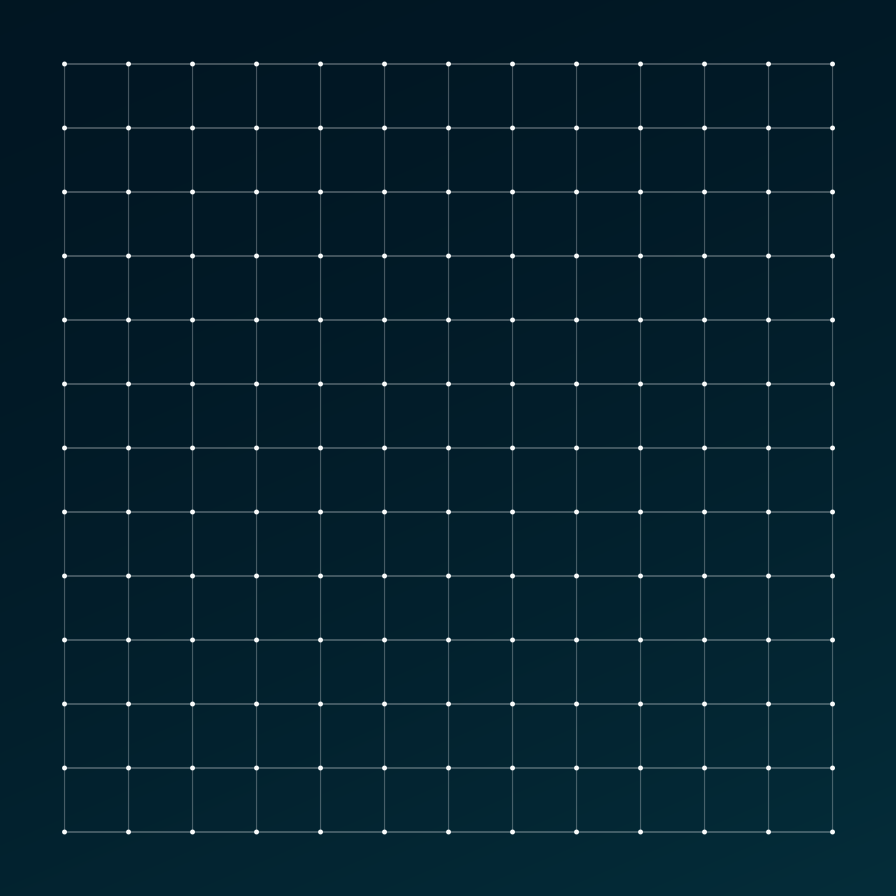
A Shadertoy shader for this pattern:

```glsl
// Share of a pixel covered by a stripe, given distance to its centre
vec2 stripeCoverage(vec2 dist, float halfWidth, float pixel) {
    vec2 upper = min(dist + 0.5 * pixel, vec2(halfWidth));
    vec2 lower = max(dist - 0.5 * pixel, vec2(-halfWidth));
    return max(upper - lower, 0.0) / pixel;
}

vec3 backdrop(vec2 uv) {
    float slope = clamp(0.3 * uv.x + 0.7 * (1.0 - uv.y), 0.0, 1.0);
    return mix(vec3(0.003, 0.085, 0.135), vec3(0.015, 0.175, 0.225), pow(slope, 1.6));
}

void mainImage(out vec4 fragColor, in vec2 fragCoord) {
    float side = min(iResolution.x, iResolution.y);
    float pixel = 1.0 / side;
    vec2 uv = (fragCoord - 0.5 * iResolution.xy) / side + 0.5;

    // Nearest of the 13 by 13 nodes, leaving one cell as margin
    vec2 gridPos = uv - vec2(0.0006, 0.0);
    vec2 node = clamp(round(gridPos * 14.0), 1.0, 13.0) / 14.0;
    vec2 offset = gridPos - node;

    // Thin lines, fainter when vertical, ending at the outer nodes
    vec2 line = stripeCoverage(offset, 0.00065, pixel);
    vec2 beyond = abs(gridPos - 0.5) - 6.0 / 14.0;
    vec2 inside = clamp(0.5 - beyond / pixel, 0.0, 1.0);
    float vertical = 0.27 * line.x * inside.y;
    float horizontal = 0.43 * line.y * inside.x;

    vec3 color = backdrop(uv);
    color = mix(color, vec3(1.0), vertical);
    color = mix(color, vec3(1.0), horizontal);

    // Round node dots
    float dotCoverage = clamp(0.5 - (length(offset) - 0.0027) / pixel, 0.0, 1.0);
    color = mix(color, vec3(0.97, 0.98, 0.98), dotCoverage);

    fragColor = vec4(color, 1.0);
}
```
